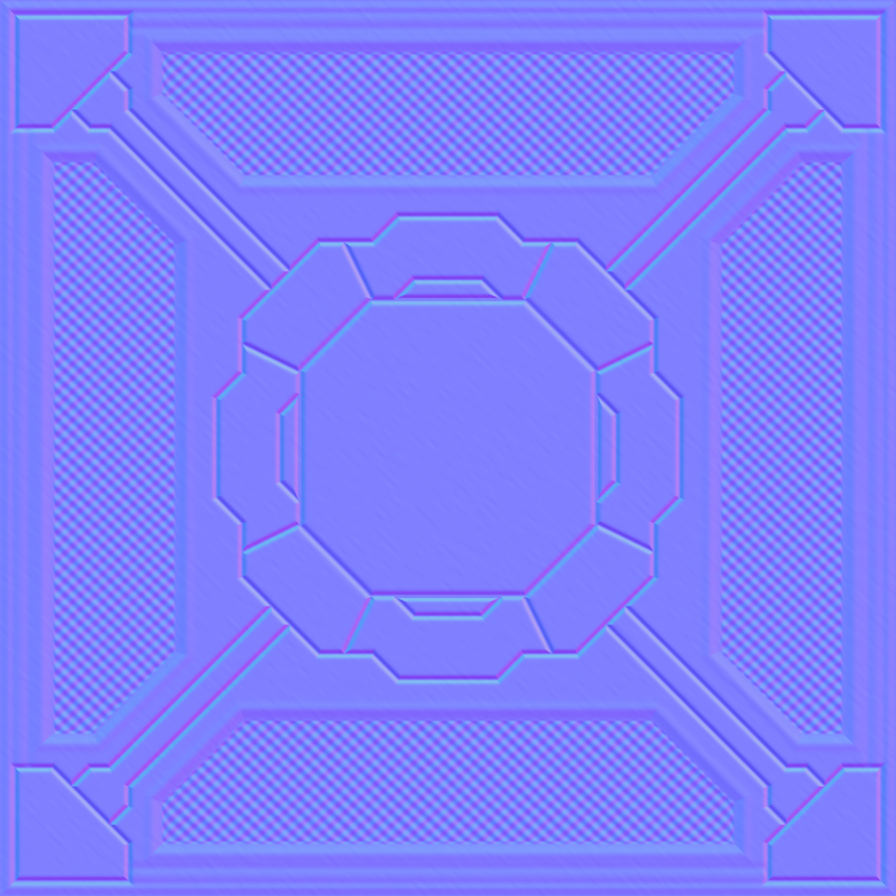
Reproduce this texture map procedurally as a Shadertoy shader.

```glsl
// Normal map of a square sci-fi floor tile: grooved ring, beams, corner plates, mesh panels.

const float HALF_TILE = 384.0;   // design units from centre to canvas edge
const float DIAGONAL = 0.70711;
const float TAU = 6.28319;
const vec2 RELIEF = vec2(0.78, 1.0);   // sideways slopes are gentler

float hash(vec2 cell) {
    vec3 q = fract(vec3(cell.xyx) * 0.1031);
    q += dot(q, q.yzx + 33.33);
    return fract((q.x + q.y) * q.z);
}

float valueNoise(vec2 p) {
    vec2 cell = floor(p);
    vec2 f = fract(p);
    f = f * f * (3.0 - 2.0 * f);
    float low = mix(hash(cell), hash(cell + vec2(1, 0)), f.x);
    float high = mix(hash(cell + vec2(0, 1)), hash(cell + vec2(1, 1)), f.x);
    return mix(low, high, f.y);
}

float bump(float dist, float width) {
    return exp(-dist * dist / (width * width));
}

float segment(vec2 p, vec2 a, vec2 b) {
    vec2 along = b - a;
    float t = clamp(dot(p - a, along) / dot(along, along), 0.0, 1.0);
    return length(p - a - along * t);
}

// Folded octagon: far is the larger axis distance, near the smaller
float octagon(float near, float far, float side, float chamfer) {
    return max(far - side, (near + far - chamfer) * DIAGONAL);
}

float cornerPlate(float near, float far) {
    return max(max(far - 371.0, 274.0 - near), (613.0 - near - far) * DIAGONAL);
}

float sidePanel(float near, float far) {
    float box = max(abs(far - 286.0) - 62.0, near - 254.0);
    return max(box, (near - far + 46.0) * DIAGONAL);
}

// Distance to the nearest engraved line outside the hub
float engraving(float near, float far, float plate) {
    float ring = min(octagon(near, far, 176.5, 287.0),
                     octagon(near, far, 198.5, 241.0));
    float notch = max(abs(far - 136.0) - 8.0, (near + far - 173.0) * DIAGONAL);
    float seam = segment(vec2(near, far), vec2(66, 129), vec2(89, 176));

    float gap = far - near;
    float beam = min((gap - 16.0) * DIAGONAL,
                     max((gap - 33.0) * DIAGONAL, 274.0 - near));
    float beamEnds = max(-ring, max(-plate, near + far - 630.0));
    float beamLine = max(abs(beam), beamEnds);

    float lines = min(abs(ring), min(abs(notch), seam));
    return min(lines, min(beamLine, abs(plate)));
}

float weave(vec2 p) {
    return sin(p.x * TAU / 13.0) * sin(p.y * TAU / 12.0);
}

float surfaceHeight(vec2 p) {
    vec2 q = abs(p);
    float near = min(q.x, q.y);
    float far = max(q.x, q.y);
    float plate = cornerPlate(near, far);
    float hub = abs(octagon(near, far, 126.5, 193.0));
    float groove = bump(engraving(near, far, plate), 2.5);
    float height = -1.7 * max(groove, bump(hub, 2.9));

    // Recessed panels with a faint lip and woven floor
    float panel = sidePanel(near, far);
    height -= 1.25 * smoothstep(0.0, 11.0, -panel);
    height += 0.4 * bump(panel - 1.0, 4.0);
    height += 0.7 * weave(p) * smoothstep(8.0, 12.0, -panel);

    // Stepped outer frame
    float outsidePlate = smoothstep(0.0, 3.0, plate);
    height -= 0.45 * outsidePlate * (bump(far - 373.0, 3.5) + bump(far - 360.0, 4.0));
    height -= 0.8 * smoothstep(376.0, 384.0, far);

    // Faint diagonal brushing
    vec2 brushed = vec2(p.x - p.y, p.x + p.y);
    height += 0.11 * valueNoise(brushed * vec2(0.06, 0.2) + 190.0);
    return height;
}

vec3 surfaceNormal(vec2 p, float stepSize) {
    vec2 e = vec2(stepSize, 0.0);
    float dx = surfaceHeight(p + e.xy) - surfaceHeight(p - e.xy);
    float dy = surfaceHeight(p + e.yx) - surfaceHeight(p - e.yx);
    return normalize(vec3(-vec2(dx, dy) * RELIEF, 2.0 * stepSize));
}

void mainImage(out vec4 fragColor, in vec2 fragCoord) {
    vec2 p = (2.0 * fragCoord / iResolution.xy - 1.0) * HALF_TILE;
    vec3 normal = surfaceNormal(p, 0.8);
    fragColor = vec4(normal * 0.5 + 0.5, 1.0);
}
```
